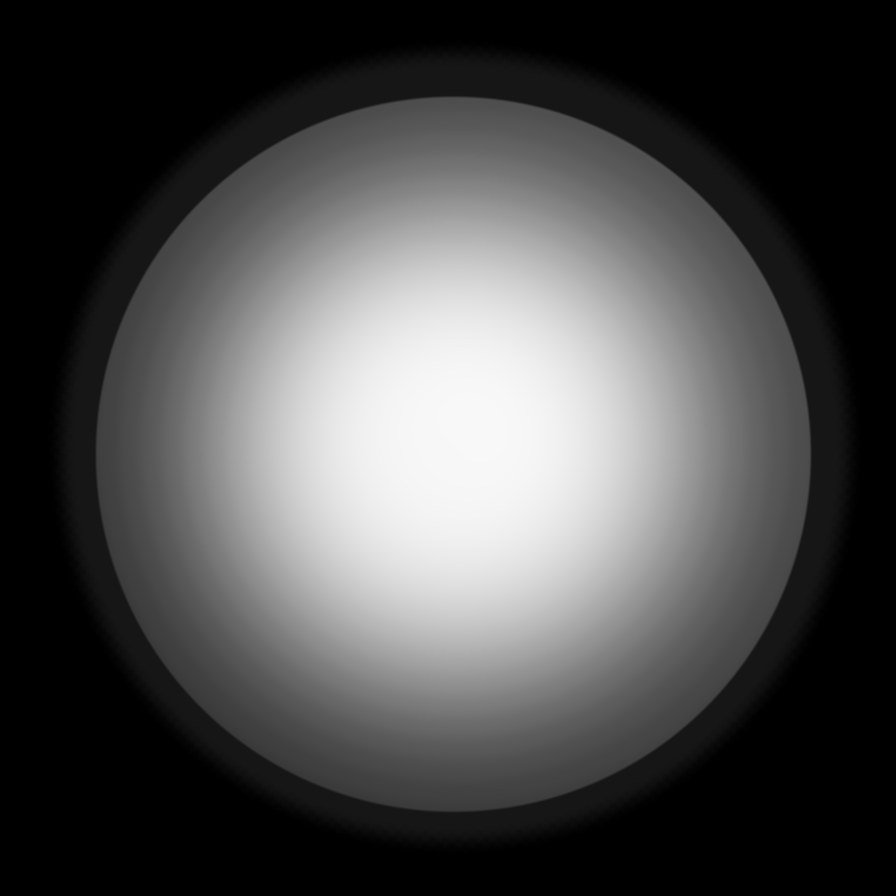
Write a three.js fragment shader that draws this background.

```glsl
// A softly glowing grey disc with a white core and a faint dark halo on black.
#define DISC_CENTER vec2(0.506, 0.493)
#define DISC_RADIUS 0.399
#define CORE_CENTER vec2(0.507, 0.502)
#define CORE_RADIUS 0.292
#define CORE_FALLOFF 3.3
#define CORE_LIGHT 0.75
#define RIM_LIGHT 0.22
#define RIM_TILT vec2(0.06, 0.06)
#define HALO_CENTER vec2(0.508, 0.501)
#define HALO_RADIUS 0.440
#define HALO_LIGHT 0.085
#define EDGE_SOFTNESS 0.002

varying vec2 vUv;

// Layered sines that roughen the outer edge of the halo.
float grain(vec2 p) {
  float sum = 0.0;
  float amplitude = 0.5;
  for (int i = 0; i < 3; i++) {
    sum += amplitude * sin(p.x) * sin(p.y);
    p = mat2(1.2, 1.6, -1.6, 1.2) * p + 1.7;
    amplitude *= 0.5;
  }
  return sum;
}

// Faint, flat light that fades out beyond the disc.
float haloLight(vec2 uv) {
  float radius = length(uv - HALO_CENTER) + 0.003 * grain(uv * 420.0);
  return HALO_LIGHT * (1.0 - smoothstep(HALO_RADIUS - 0.016, HALO_RADIUS + 0.016, radius));
}

// Bright core over a grey rim, lit slightly from the upper right.
float discLight(vec2 uv) {
  float radius = length(uv - CORE_CENTER);
  float core = exp(-pow(radius / CORE_RADIUS, CORE_FALLOFF));
  float rim = RIM_LIGHT + dot(uv - DISC_CENTER, RIM_TILT);
  float rings = 0.003 * sin(radius * 260.0) * smoothstep(0.15, 0.3, radius);
  return rim + CORE_LIGHT * core + rings;
}

void main() {
  float edge = length(vUv - DISC_CENTER) - DISC_RADIUS;
  float inside = 1.0 - smoothstep(-EDGE_SOFTNESS, EDGE_SOFTNESS, edge);
  float light = mix(haloLight(vUv), discLight(vUv), inside);
  gl_FragColor = vec4(vec3(light), 1.0);
}
```
